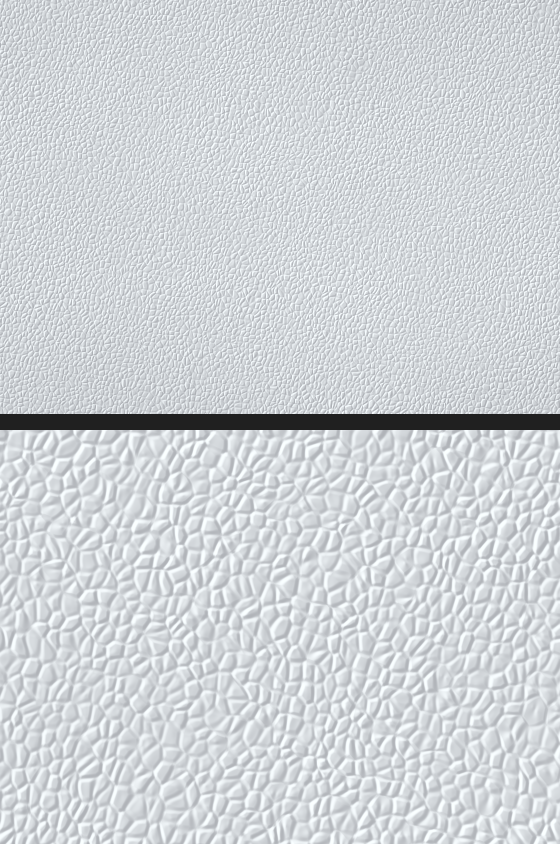
Top, the full canvas; bottom, a detail of the centre.
Reproduce this texture procedurally as a Shadertoy shader.

```glsl
const vec3 SHADOW = vec3(0.655, 0.667, 0.688);
const vec3 HIGHLIGHT = vec3(0.955, 0.976, 0.986);
const vec2 LIGHT_DIR = vec2(-0.84, 0.54);
const float LEAN = 0.3;                    // rightward tilt of the grains, radians
const vec2 GRAIN_DENSITY = vec2(94.0, 73.0); // grains per canvas height
const float RELIEF_STEP = 0.0013;          // half width of the slope probe

vec2 hash22(vec2 p) {
    vec3 q = fract(p.xyx * vec3(0.1031, 0.1030, 0.0973));
    q += dot(q, q.yzx + 33.33);
    return fract((q.xx + q.yz) * q.zy);
}

float valueNoise(vec2 p) {
    vec2 cell = floor(p);
    vec2 f = fract(p);
    vec2 u = f * f * (3.0 - 2.0 * f);
    float low = mix(hash22(cell).x, hash22(cell + vec2(1, 0)).x, u.x);
    float high = mix(hash22(cell + vec2(0, 1)).x, hash22(cell + vec2(1, 1)).x, u.x);
    return mix(low, high, u.y);
}

float fbm(vec2 p, int octaves) {
    float sum = 0.0;
    float weight = 0.5;
    for (int i = 0; i < octaves; i++) {
        sum += weight * (valueNoise(p) - 0.5);
        p = p * 2.03 + 17.7;
        weight *= 0.5;
    }
    return sum;
}

// Turns coordinates so that the local y axis leans right by the angle
mat2 leanFrame(float angle) {
    float c = cos(angle), s = sin(angle);
    return mat2(c, s, -s, c);
}

// Domed pebbles with narrow creases where two seeds are equally near
float pebbleHeight(vec2 p) {
    vec2 cell = floor(p);
    float nearest = 8.0, second = 8.0, crown = 1.0;
    for (int y = -1; y <= 1; y++) {
        for (int x = -1; x <= 1; x++) {
            vec2 id = cell + vec2(x, y);
            vec2 rnd = hash22(id);
            float d = length(id + 0.5 + 0.8 * (rnd - 0.5) - p);
            if (d < nearest) {
                second = nearest;
                nearest = d;
                crown = mix(0.4, 1.1, fract(rnd.x * 7.3 + rnd.y * 3.1));
            } else {
                second = min(second, d);
            }
        }
    }
    float crease = smoothstep(0.0, 0.46, second - nearest);
    return crown * crease - 0.45 * nearest * nearest;
}

// Embossed surface: leaning pebbles bent by noise, plus fine wrinkles
float leatherHeight(vec2 p) {
    vec2 bend = vec2(valueNoise(p * 60.0), valueNoise(p * 60.0 + 51.0)) - 0.5;
    vec2 drift = vec2(valueNoise(p * 9.0 + 23.0), valueNoise(p * 9.0 + 87.0)) - 0.5;
    vec2 q = leanFrame(LEAN) * (p + 0.006 * bend + 0.016 * drift);
    float wrinkles = valueNoise(q * GRAIN_DENSITY * 2.2 + 9.0) - 0.5;
    return pebbleHeight(q * GRAIN_DENSITY + 140.0) + 0.4 * wrinkles;
}

float slopeToLight(vec2 p, vec2 lightDir, float stepSize) {
    vec2 offset = lightDir * stepSize;
    return leatherHeight(p - offset) - leatherHeight(p + offset);
}

// Tone from 0 in shadow to 1 in highlight
float leatherTone(vec2 p) {
    float contrast = 1.75 * (1.0 + 0.5 * fbm(p * 7.0 + 5.0, 2));
    float lit = tanh(contrast * slopeToLight(p, LIGHT_DIR, RELIEF_STEP));
    return 0.53 + lit * (lit > 0.0 ? 0.54 : 0.47);
}

void mainImage(out vec4 fragColor, in vec2 fragCoord) {
    // Four samples per pixel smooth the grain edges
    float tone = 0.0;
    for (int i = 0; i < 4; i++) {
        vec2 jitter = vec2(i % 2, i / 2) * 0.5 - 0.25;
        tone += 0.25 * leatherTone((fragCoord + jitter) / iResolution.y);
    }

    // Broad uneven illumination
    vec2 uv = fragCoord / iResolution.xy;
    float shade = 0.13 * fbm(uv * 3.0 + 11.0, 3);
    shade += 0.03 - 0.18 * dot(uv - 0.5, uv - 0.5);

    vec3 color = mix(SHADOW, HIGHLIGHT, clamp(tone + shade, 0.0, 1.1));
    fragColor = vec4(color, 1.0);
}
```
